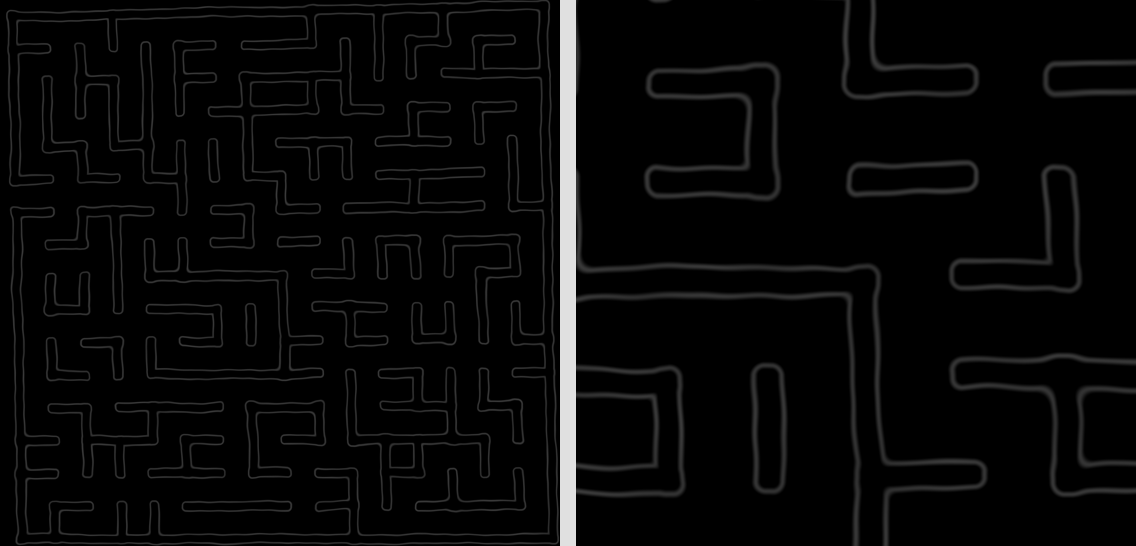
Left: the whole. Right: its middle third, enlarged.
This pattern is drawn by a WebGL 1 fragment shader. Its source:

```glsl
precision highp float;

uniform vec2 u_resolution;

#define CELLS 16.0
#define GATE vec2(0.0, 10.5)
#define WALL_HALF 0.135
#define END_ROUND 0.1
#define FILLET_MIN 0.03
#define FILLET_MAX 0.17
#define LINE_REACH 0.049
#define WOBBLE 0.035
#define SEED 3.7
#define LINE_COLOR vec3(0.205)

float hash(vec2 p) {
    return fract(sin(dot(p + SEED, vec2(127.1, 311.7))) * 43758.545);
}

vec2 gradient(vec2 cell) {
    float angle = 6.28318 * hash(cell);
    return vec2(cos(angle), sin(angle));
}

float gradientNoise(vec2 p) {
    vec2 i = floor(p), f = fract(p);
    vec2 w = f * f * f * (f * (f * 6.0 - 15.0) + 10.0);
    vec2 e = vec2(1.0, 0.0);
    float low = mix(dot(gradient(i), f), dot(gradient(i + e), f - e), w.x);
    float high = mix(dot(gradient(i + e.yx), f - e.yx), dot(gradient(i + 1.0), f - 1.0), w.x);
    return mix(low, high, w.y);
}

float borderDistance(vec2 p) {
    vec2 inset = min(p, CELLS - p);
    return min(inset.x, inset.y);
}

// Each inner post sends one wall toward a random neighbour.
vec2 postDirection(vec2 post) {
    if (borderDistance(post) < 0.5) return vec2(0.0);
    float h = hash(post);
    return h < 0.5 ? vec2(sign(h - 0.25), 0.0) : vec2(0.0, sign(h - 0.75));
}

// 1 if a wall joins the post to its neighbour, else 0.
float wallTo(vec2 post, vec2 dir) {
    vec2 middle = post + 0.5 * dir;
    float border = borderDistance(middle);
    if (border < -0.25 || distance(middle, GATE) < 0.25) return 0.0;
    if (border < 0.25) return 1.0;
    bool sent = dot(postDirection(post), dir) > 0.5;
    bool received = dot(postDirection(post + dir), dir) < -0.5;
    return sent || received ? 1.0 : 0.0;
}

// Rounded bar along x, reaching from -back to ahead.
float barDistance(vec2 p, float back, float ahead) {
    if (back + ahead < 0.5) return 1.0;
    vec2 halfSize = vec2(0.5 * (back + ahead) + WALL_HALF, WALL_HALF);
    vec2 q = abs(p - vec2(0.5 * (ahead - back), 0.0)) - halfSize + END_ROUND;
    return length(max(q, 0.0)) + min(max(q.x, q.y), 0.0) - END_ROUND;
}

float smoothMin(float a, float b, float k) {
    float h = max(k - abs(a - b), 0.0) / k;
    return min(a, b) - 0.25 * h * h * k;
}

float mazeDistance(vec2 p) {
    vec2 post = clamp(floor(p + 0.5), 0.0, CELLS);
    vec2 q = p - post;
    vec2 e = vec2(1.0, 0.0);
    float across = barDistance(q, wallTo(post, -e), wallTo(post, e));
    float upright = barDistance(q.yx, wallTo(post, -e.yx), wallTo(post, e.yx));
    float fillet = mix(FILLET_MIN, FILLET_MAX, hash(post + 41.0));
    return smoothMin(across, upright, fillet);
}

void main() {
    vec2 uv = gl_FragCoord.xy / u_resolution;

    // Slightly skewed sheet, in maze cells
    vec2 p = vec2((uv.x - 0.022 - 0.018 * (1.0 - uv.y)) / 0.948,
                  (uv.y - 0.013) / (0.956 + 0.021 * uv.x)) * CELLS;

    // Unsteady drawing hand
    vec2 shift = vec2(gradientNoise(p * 0.6), gradientNoise(p * 0.6 + 57.0));
    shift += 0.6 * vec2(gradientNoise(p * 1.9 + 19.0), gradientNoise(p * 1.9 + 83.0));
    float d = mazeDistance(p + 2.0 * WOBBLE * shift);

    // Soft thin outline of the walls
    float pixel = CELLS / (0.948 * u_resolution.x);
    float line = 1.0 - smoothstep(0.0, max(LINE_REACH, 1.2 * pixel), abs(d));
    float strength = 1.0 + 0.25 * gradientNoise(p * 1.3 + 7.0);
    gl_FragColor = vec4(LINE_COLOR * line * strength, 1.0);
}
```
